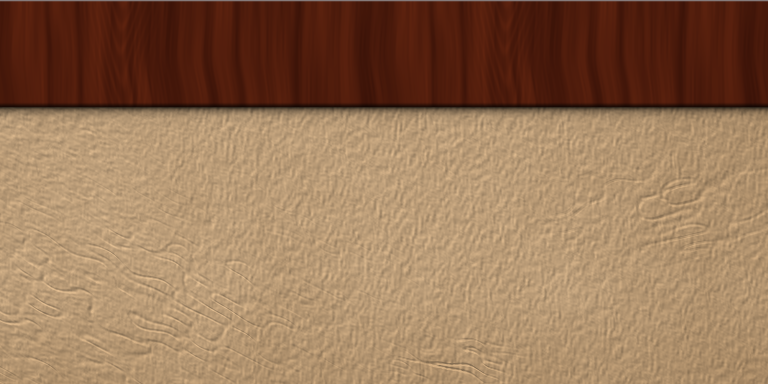
A Shadertoy shader for this texture:

```glsl
// Draws a polished dark wood rail above a panel of creased tan leather.
#define RAIL_EDGE 0.721
#define WOOD_LIGHT vec3(0.36, 0.132, 0.056)
#define WOOD_DARK vec3(0.17, 0.045, 0.018)
#define LEATHER_LIGHT vec3(0.755, 0.635, 0.490)
#define LEATHER_DARK vec3(0.635, 0.515, 0.375)
#define TRIM_COLOR vec3(0.52, 0.48, 0.48)
#define GRAIN_SCALE 95.0
#define RELIEF 0.20
#define SHADOW_DEPTH 0.011

float hash(vec2 p) {
    vec3 q = fract(vec3(p.xyx) * 0.1031);
    q += dot(q, q.yzx + 33.33);
    return fract((q.x + q.y) * q.z);
}

// Value noise whose columns repeat after the given number of cells.
float tiledNoise(vec2 p, float period) {
    vec2 cell = floor(p), f = fract(p);
    f = f * f * (3.0 - 2.0 * f);
    float left = mod(cell.x, period), right = mod(cell.x + 1.0, period);
    return mix(mix(hash(vec2(left, cell.y)), hash(vec2(right, cell.y)), f.x),
               mix(hash(vec2(left, cell.y + 1.0)), hash(vec2(right, cell.y + 1.0)), f.x), f.y);
}

float noise(vec2 p) { return tiledNoise(p + 64.0, 4096.0); }

vec2 turn(vec2 p, float angle) {
    float c = cos(angle), s = sin(angle);
    return vec2(c * p.x + s * p.y, c * p.y - s * p.x);
}

float spot(vec2 p, vec2 center, vec2 radius) {
    vec2 d = (p - center) / radius;
    return exp(-dot(d, d));
}

// Wood: one board pattern, repeated once per canvas height.
vec3 wood(vec2 p) {
    float sway = tiledNoise(vec2(p.x * 6.0, p.y * 7.0), 6.0) - 0.5;
    float x = p.x + 0.022 * sway;
    float broad = tiledNoise(vec2(x * 17.0, p.y * 2.0), 17.0);
    float streak = tiledNoise(vec2(x * 61.0, p.y * 4.0), 61.0);
    float fiber = tiledNoise(vec2(x * 190.0, p.y * 9.0), 190.0);
    float tone = 0.73 + 0.30 * (broad - 0.5) + 0.34 * (streak - 0.5) + 0.20 * (fiber - 0.5);

    // Dark heartwood bands: centre and half width.
    vec2 bands[8] = vec2[8](vec2(0.01, 0.022), vec2(0.13, 0.010), vec2(0.21, 0.012),
        vec2(0.455, 0.026), vec2(0.55, 0.012), vec2(0.62, 0.011),
        vec2(0.78, 0.012), vec2(0.96, 0.025));
    for (int i = 0; i < 8; i++) {
        float d = abs(fract(x - bands[i].x + 0.5) - 0.5) / bands[i].y;
        tone -= 0.34 * exp(-d * d) * (0.6 + 0.8 * streak);
    }

    // Nested arches narrowing toward the rail edge.
    float dx = fract(x) - 0.32;
    float arch = sqrt(dx * dx + 0.0002) * 4.2 - (p.y - RAIL_EDGE) + 0.05 * sway;
    float rings = 0.5 + 0.5 * sin(arch * 95.0 + 4.0 * broad);
    tone += 0.20 * (rings * rings - 0.45) * exp(-dx * dx / 0.005);
    return mix(WOOD_DARK, WOOD_LIGHT, clamp(tone, 0.0, 1.15));
}

// Creases: thin ridges stretched along a direction.
float creases(vec2 p, float angle, float scale) {
    vec2 q = turn(p, angle) * scale;
    q.y += 0.9 * noise(q * 0.45);
    float ridge = 1.0 - abs(2.0 * noise(q * vec2(0.45, 1.6)) - 1.0);
    return smoothstep(0.72, 1.0, ridge);
}

float leatherHeight(vec2 p) {
    vec2 warped = p + 0.007 * vec2(noise(p * 34.0), noise(p * 34.0 + 19.0));
    float upright = noise(warped * GRAIN_SCALE * vec2(1.35, 0.75));
    float slanted = noise(turn(warped, -0.55) * GRAIN_SCALE * vec2(0.70, 1.35));
    float side = smoothstep(0.75, 0.25, p.x + 0.2 * noise(p * 5.0));
    float h = mix(upright, slanted, side) + 0.40 * noise(warped * GRAIN_SCALE * 2.1);

    float leftFolds = spot(p, vec2(0.30, 0.20), vec2(0.55, 0.24));
    float rightFolds = spot(p, vec2(1.80, 0.46), vec2(0.32, 0.12));
    float lowFolds = spot(p, vec2(1.18, 0.06), vec2(0.13, 0.06));
    h -= 1.0 * leftFolds * creases(p, -0.50, 27.0);
    h -= 0.9 * rightFolds * creases(p, 0.25, 29.0);
    h -= 1.5 * lowFolds * creases(p, -0.25, 38.0);
    return h;
}

vec3 leather(vec2 p) {
    // Relief lit from the upper left.
    vec2 stepToLight = vec2(-0.0022, 0.0030);
    float slope = leatherHeight(p - stepToLight) - leatherHeight(p + stepToLight);
    float tone = 0.70 + 0.20 * (noise(p * 4.0) - 0.5) + 0.16 * (noise(p * 19.0) - 0.5);
    tone += 0.16 * spot(p, vec2(0.55, 0.52), vec2(0.75, 0.35));
    tone -= 0.30 * smoothstep(1.45, 2.05, p.x);
    tone -= 0.22 * smoothstep(0.30, -0.05, p.y);
    vec3 color = mix(LEATHER_DARK, LEATHER_LIGHT, clamp(tone, 0.0, 1.1));
    return color * (1.0 + RELIEF * clamp(slope, -1.2, 1.0));
}

void mainImage(out vec4 fragColor, in vec2 fragCoord) {
    vec2 p = fragCoord / iResolution.y;
    float pixel = 1.0 / iResolution.y;

    // Contact shadow falls on the leather below the rail.
    float below = max(RAIL_EDGE - p.y, 0.0);
    vec3 panel = leather(p) * (1.0 - 0.78 * exp(-below / SHADOW_DEPTH));

    // The rail darkens along its lower lip and ends in a pale top trim.
    vec3 rail = wood(p) * mix(0.35, 1.0, smoothstep(0.0, 0.014, p.y - RAIL_EDGE));
    rail = mix(rail, TRIM_COLOR, smoothstep(-0.5, 0.5, (p.y - 0.9965) / pixel));

    float onRail = smoothstep(-0.5, 0.5, (p.y - RAIL_EDGE) / pixel);
    fragColor = vec4(mix(panel, rail, onRail), 1.0);
}
```
